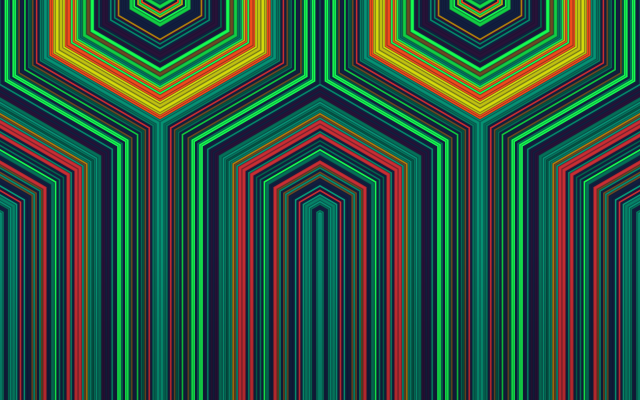
Write a WebGL 1 fragment shader that draws this pattern.

```glsl
precision highp float;

uniform vec2 u_resolution;

#define REPEATS 2.0
#define ARCH_Y 0.581
#define STEM_OFFSET 0.352
#define LINE_DENSITY 164.0
#define WIDE_SHARE 0.30
#define GROOVE 0.62
#define GAP_ODDS 0.62
#define FOOT_FADE 0.12
#define SAMPLES 4

const vec3 NAVY = vec3(0.07, 0.12, 0.25);
const vec3 PLUM = vec3(0.16, 0.07, 0.22);
const vec3 DARK = vec3(0.05, 0.07, 0.16);
const vec3 TEAL = vec3(0.02, 0.56, 0.44);
const vec3 GREEN = vec3(0.08, 1.00, 0.32);
const vec3 RED = vec3(0.80, 0.18, 0.20);
const vec3 BROWN = vec3(0.42, 0.29, 0.13);
const vec3 OLIVE = vec3(0.70, 0.50, 0.05);
const vec3 YELLOW = vec3(0.86, 0.90, 0.04);

float hash(float n) {
  n = fract(n * 0.1031);
  n *= n + 33.33;
  n *= n + n;
  return fract(n);
}

// Soft interval: 1 between lo and hi
float band(float s, float lo, float hi) {
  return smoothstep(lo - 0.003, lo + 0.003, s)
       - smoothstep(hi - 0.003, hi + 0.003, s);
}

// Folded distance: upright arches below, hexagon rings above
float foldDistance(vec2 p) {
  float x = abs(fract(p.x + 0.5) - 0.5);
  float slope = 0.5 * x + 0.8660254 * (p.y - ARCH_Y);
  return min(STEM_OFFSET + x, max(x, slope));
}

// Colour of one line, with odds that depend on the zone
vec3 lineColor(float id, float s, float gain) {
  float hot = band(s, 0.505, 0.60) + band(s, 0.755, 0.90);
  float accent = band(s, 0.168, 0.176) + band(s, 0.368, 0.376)
               + band(s, 0.391, 0.401) + band(s, 0.574, 0.582)
               + band(s, 0.636, 0.644) + band(s, 0.764, 0.774);
  float greenOdds = 0.015 + 0.35 * band(s, 0.376, 0.410)
                  + 0.50 * band(s, 0.425, 0.468)
                  + 0.36 * band(s, 0.505, 0.645)
                  + 0.65 * band(s, 0.755, 0.90);
  float warmOdds = 0.06 + 0.65 * band(s, 0.105, 0.148)
                 + 0.55 * band(s, 0.205, 0.278)
                 + 0.25 * band(s, 0.455, 0.475)
                 + 0.70 * band(s, 0.505, 0.590)
                 + 0.25 * band(s, 0.780, 0.90);
  float tealOdds = 0.44 + 0.25 * band(s, -0.1, 0.105)
                 + 0.35 * band(s, 0.278, 0.312)
                 + 0.40 * band(s, 0.465, 0.505)
                 - 0.30 * band(s, 0.312, 0.365)
                 - 0.10 * band(s, 0.645, 0.755);

  float shade = hash(id + 211.7);
  vec3 color = mix(NAVY, PLUM, step(0.70, shade));
  if (hash(id + 37.3) < tealOdds * gain) color = TEAL * mix(0.55, 1.1, shade);
  if (hash(id + 83.9) < greenOdds * gain) color = GREEN * mix(0.75, 1.0, shade);
  if (hash(id + 149.1) < warmOdds * gain) {
    vec3 earth = mix(BROWN, OLIVE, step(0.62, shade));
    color = mix(earth, YELLOW, hot * mix(0.6, 1.0, shade));
    if (hash(id + 307.5) < 0.28) color = mix(RED, vec3(0.95, 0.3, 0.1), hot);
  }
  return mix(color, GREEN, step(0.5, accent));
}

// Narrow lines, some pairs merged into a wide one, with dark grooves
vec3 stripes(float s) {
  float cell = s * LINE_DENSITY;
  float wide = step(1.0 - WIDE_SHARE, hash(floor(cell * 0.5) + 71.0));
  cell *= 1.0 - 0.5 * wide;
  float id = floor(cell) + 500.0 * wide;
  float edge = abs(2.0 * fract(cell) - 1.0);
  float center = (floor(cell) + 0.5) * (1.0 + wide) / LINE_DENSITY;
  // Every second narrow line tends to be a dark gap
  float gap = (1.0 - wide) * mod(floor(cell), 2.0);
  float gain = mix(1.1, GAP_ODDS, gap);
  return mix(lineColor(id, center, gain), DARK, GROOVE * edge * edge * edge);
}

void main() {
  // Average a grid of samples in each pixel
  vec3 sum = vec3(0.0);
  for (int j = 0; j < SAMPLES; j++) {
    for (int i = 0; i < SAMPLES; i++) {
      vec2 offset = (vec2(float(i), float(j)) + 0.5) / float(SAMPLES) - 0.5;
      vec2 p = (gl_FragCoord.xy + offset) * REPEATS / u_resolution.x;
      sum += stripes(foldDistance(p));
    }
  }
  vec3 color = sum / float(SAMPLES * SAMPLES);

  // Dim the feet of the upright lines
  float y = gl_FragCoord.y * REPEATS / u_resolution.x;
  color *= 1.0 - FOOT_FADE * (1.0 - smoothstep(0.0, 0.6, y));
  gl_FragColor = vec4(color, 1.0);
}
```
